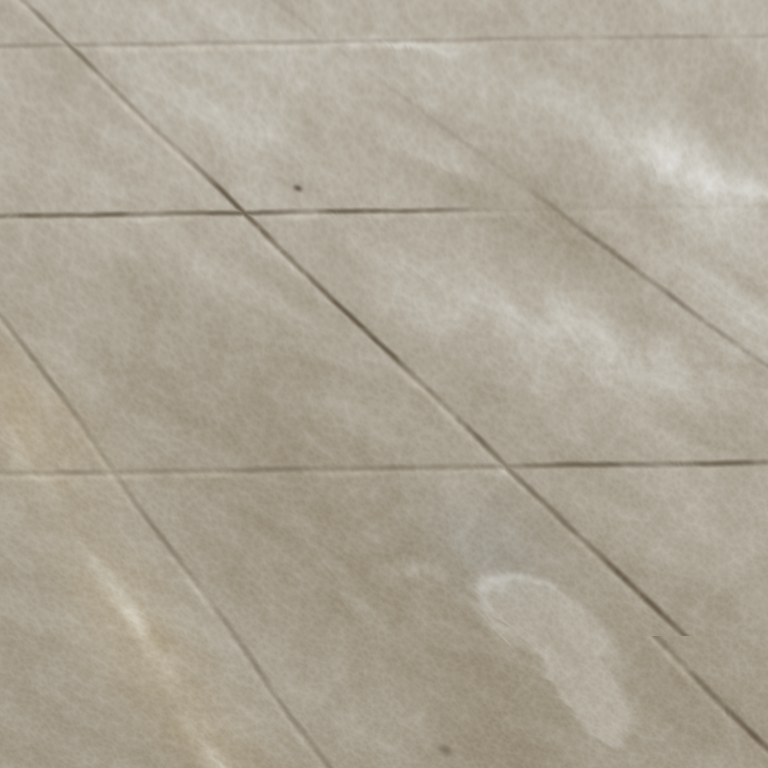
Reproduce this texture procedurally as a Shadertoy shader.

```glsl
// Worn stone paving seen at a slant, with thin joints, pale smears and stains.

vec2 hash2(vec2 p) {
    return fract(sin(vec2(dot(p, vec2(127.1, 311.7)), dot(p, vec2(269.5, 183.3)))) * 4375.85);
}

// Cellular noise: distance to the nearest scattered point, centred on zero
float cellular(vec2 p) {
    vec2 cell = floor(p), f = p - cell;
    float nearest = 2.0;
    for (int j = -1; j <= 1; j++)
        for (int i = -1; i <= 1; i++) {
            vec2 o = vec2(i, j);
            nearest = min(nearest, length(o + hash2(cell + o) - f));
        }
    return nearest - 0.45;
}

// Layered, folded sines for cloudy mottling, about -1 to 1
float clouds(vec2 p) {
    float sum = 0.0, amp = 0.6;
    for (int i = 0; i < 6; i++) {
        p = mat2(0.8, 0.6, -0.6, 0.8) * p * 1.65 + 0.9 * sin(p.yx + float(i) * 1.7);
        sum += amp * sin(p.x) * cos(p.y);
        amp *= 0.68;
    }
    return sum;
}

// Soft elliptical mark turned by an angle
float smudge(vec2 p, vec2 centre, float angle, vec2 radii) {
    float c = cos(angle), s = sin(angle);
    vec2 q = mat2(c, -s, s, c) * (p - centre) / radii;
    return exp(-dot(q, q));
}

// Soft line around zero
float line(float d, float halfWidth) {
    return 1.0 - smoothstep(0.0, halfWidth + 1.0 / iResolution.y, abs(d));
}

void mainImage(out vec4 fragColor, in vec2 fragCoord) {
    vec2 p = fragCoord / iResolution.xy;
    vec2 slant = vec2(dot(p, vec2(0.82, -0.57)), dot(p, vec2(0.57, 0.82)));
    float mottle = clouds(slant * vec2(3.0, 7.0) + 3.0);
    float fine = clouds(slant * vec2(13.0, 27.0) + 9.0);
    vec2 warped = p + vec2(0.014, 0.011) * vec2(mottle, fine);

    // Perspective: slanted joints meet at one far point, rows shrink upward
    float depth = 2.03 - p.y;
    float u = (p.x + 1.042) / depth;
    float rowDepth = depth + 0.014 * (p.x - 0.3);
    float shifted = step(p.y, 0.172) * step(0.9, u);
    float column = (u + 0.021 * shifted - 1.04 + 0.0012 * sin(p.y * 23.0)) / 0.315;
    float row = (1.0 / rowDepth - 0.609) / 0.156;
    float colId = floor(column + 0.5), rowId = floor(row + 0.5);
    float colDist = (column - colId) * 0.315 * depth / sqrt(1.0 + u * u) + 0.001 * fine;
    float rowDist = (row - rowId) * 0.156 * rowDepth * rowDepth + 0.001 * fine;

    // Surface tone: slope of light, slab variation, mottling and slanted grain
    float tone = 0.32 + 0.29 * p.y + 0.16 * p.x * p.y;
    tone += 0.07 * (hash2(floor(vec2(column, row))).x - 0.5);
    tone += 0.13 * mottle + 0.09 * fine;
    vec2 grain = slant * (0.65 + 0.35 * depth) + 0.002 * fine;
    tone += 0.06 * clouds(grain * vec2(30.0, 50.0));
    tone += 0.19 * cellular(grain * vec2(62.0, 105.0));
    tone += 0.12 * cellular(grain * vec2(120.0, 180.0) + 7.0);

    // Pale smears and dark weathering
    float streaks = clamp(0.85 + 0.7 * clouds(slant * vec2(8.0, 22.0) + 5.0), 0.1, 1.7);
    tone += 0.50 * streaks * smudge(warped, vec2(0.92, 0.78), -0.42, vec2(0.15, 0.038));
    tone += 0.40 * smudge(warped, vec2(0.985, 0.747), -0.25, vec2(0.07, 0.018));
    tone += 0.36 * streaks * smudge(warped, vec2(0.79, 0.565), -0.30, vec2(0.30, 0.075));
    tone += 0.26 * streaks * smudge(warped, vec2(0.96, 0.64), -0.6, vec2(0.11, 0.07));
    tone += 0.22 * streaks * smudge(warped, vec2(0.30, 0.86), -0.6, vec2(0.22, 0.09));
    tone += 0.26 * streaks * smudge(warped, vec2(0.58, 0.79), -0.4, vec2(0.08, 0.025));
    tone += 0.30 * smudge(warped, vec2(0.52, 0.944), -0.03, vec2(0.09, 0.006));
    tone += 0.32 * smudge(warped, vec2(0.535, 0.256), -0.1, vec2(0.035, 0.007));
    tone -= 0.28 * streaks * smudge(warped, vec2(0.69, 0.72), -0.65, vec2(0.17, 0.045));
    tone -= 0.18 * streaks * smudge(warped, vec2(0.48, 0.22), -0.7, vec2(0.22, 0.09));
    tone -= 0.14 * streaks * smudge(warped, vec2(0.30, 0.50), -0.6, vec2(0.20, 0.07));
    tone -= 0.15 * streaks * smudge(warped, vec2(0.90, 0.09), -0.8, vec2(0.16, 0.06));
    float trail = line(u - 0.652 - 0.012 * mottle - 0.006 * fine, 0.011);
    tone += 0.26 * streaks * streaks * trail * (1.0 - smoothstep(0.40, 0.50, p.y));

    // Dried patch with a light rim on its upper left
    float patchShape = max(smudge(warped, vec2(0.705, 0.193), -0.45, vec2(0.10, 0.045)),
                           smudge(warped, vec2(0.765, 0.105), -0.95, vec2(0.09, 0.043)));
    patchShape += 0.05 * fine;
    float rim = line(patchShape - 0.40, 0.17) * (1.0 - smoothstep(0.56, 0.74, p.x - 0.3 * p.y));
    tone += 0.28 * smoothstep(0.30, 0.50, patchShape) + 0.32 * rim;

    vec3 color = mix(vec3(0.57, 0.527, 0.447), vec3(0.782, 0.767, 0.73), tone);

    // Ochre and green-grey stains
    float ochre = smudge(warped, vec2(0.22, 0.12), -1.0, vec2(0.22, 0.06))
                + smudge(warped, vec2(0.03, 0.46), -0.9, vec2(0.12, 0.06));
    color += ochre * (0.6 + 0.4 * streaks) * vec3(0.018, 0.002, -0.028);
    color += smudge(warped, vec2(0.63, 0.29), -0.5, vec2(0.09, 0.06)) * vec3(-0.03, -0.018, -0.004);

    // Joints: each fades along its length and carries a worn pale lip
    float wear = clamp(0.85 + 0.6 * clouds(p * 13.0 + 1.0), 0.25, 1.25);
    float colDark = colId < -0.5 ? 0.36 : colId < 0.5 ? 0.76 - 0.25 * smoothstep(0.72, 0.85, p.y)
                  : colId < 1.5 ? 0.56 - 0.50 * smoothstep(0.70, 0.78, p.y) : 0.0;
    colDark += 0.25 * step(0.5, colId) * smudge(p, vec2(0.57, 0.84), -0.63, vec2(0.06, 0.03));
    float rowDark = rowId < 0.5 ? mix(0.34, 0.66, smoothstep(0.60, 0.70, p.x))
                  : rowId < 1.5 ? mix(0.66, 0.06, smoothstep(0.52, 0.66, p.x)) : 0.22;
    float jointWidth = 0.0026 + 0.0018 * depth;
    float dark = max(colDark * line(colDist, jointWidth), rowDark * line(rowDist, jointWidth));
    float lip = line(colDist + 0.0068, 0.006) * step(colId, 0.5)
              + line(rowDist + 0.0068, 0.006) * (1.0 - 0.8 * smoothstep(0.60, 0.70, p.x));
    color += 0.06 * lip * (1.4 - wear);
    color = mix(color, vec3(0.40, 0.355, 0.29), clamp(dark * wear, 0.0, 1.0));

    // Small dark specks
    float specks = smudge(p, vec2(0.388, 0.755), -0.4, vec2(0.006, 0.004))
                 + 0.6 * smudge(p, vec2(0.58, 0.023), -0.6, vec2(0.010, 0.006));
    color = mix(color, vec3(0.36, 0.30, 0.25), 0.8 * specks);
    fragColor = vec4(clamp(color, 0.0, 1.0), 1.0);
}
```
